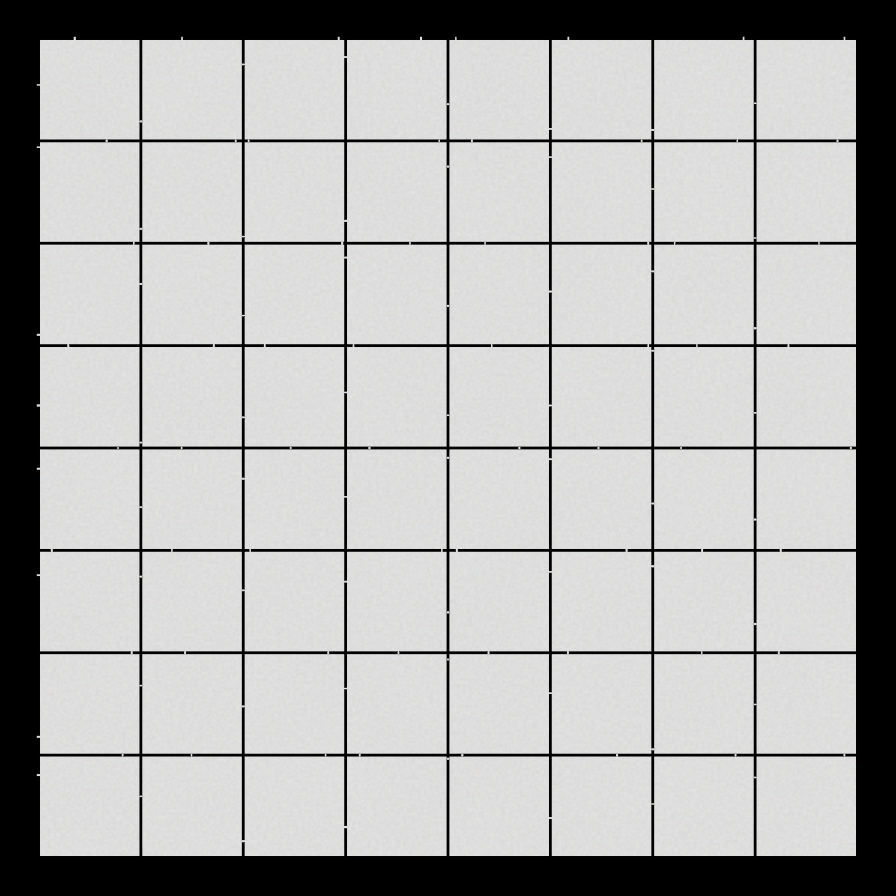
Reproduce this pattern procedurally as a WebGL 2 fragment shader.

```glsl
#version 300 es
precision highp float;
// Eight by eight grid of pale grainy squares on black, cut by thin lines with small bridging tabs.
uniform vec2 u_resolution;
out vec4 outColor;

const float CELLS = 8.0;
const float PITCH = 0.11426;
const float LINE_HALF = 0.00155;
const float TAB_REACH = 0.0019;
const vec3 PAPER = vec3(0.868, 0.868, 0.866);
const vec3 INK = vec3(0.0);

// Integer hash of a lattice point, from 0 to 1
float hash(vec2 cell, float seed) {
    uvec3 v = uvec3(ivec3(cell, seed) + 1024);
    uint h = v.x * 1597334677u ^ v.y * 3812015801u ^ v.z * 2798796415u;
    h = (h ^ (h >> 16)) * 2246822519u;
    h = (h ^ (h >> 13)) * 3266489917u;
    return float((h ^ (h >> 16)) >> 8) / 16777216.0;
}

vec2 gradientAt(vec2 cell, float period, float seed) {
    float angle = 6.28319 * hash(mod(cell, period), seed);
    return vec2(cos(angle), sin(angle));
}

// Gradient noise that wraps after a whole number of cells
float gradientNoise(vec2 uv, float period, float seed) {
    vec2 p = uv * period;
    vec2 i = floor(p);
    vec2 f = p - i;
    vec2 w = f * f * f * (f * (f * 6.0 - 15.0) + 10.0);
    vec2 e = vec2(1.0, 0.0);
    float a = dot(gradientAt(i, period, seed), f);
    float b = dot(gradientAt(i + e.xy, period, seed), f - e.xy);
    float c = dot(gradientAt(i + e.yx, period, seed), f - e.yx);
    float d = dot(gradientAt(i + e.xx, period, seed), f - e.xx);
    return mix(mix(a, b, w.x), mix(c, d, w.x), w.y);
}

// Box-filtered coverage of a band centred on zero
float stroke(float dist, float halfWidth, float pixel) {
    vec2 edges = clamp(vec2(dist + halfWidth, dist - halfWidth) / pixel + 0.5, 0.0, 1.0);
    return edges.x - edges.y;
}

// One randomly placed tab per segment; across and along are in cell units
float tabMask(float across, float along, float firstLine, float seed, float pixel) {
    float line = round(across);
    float segment = floor(along);
    float lastLine = firstLine + CELLS - 1.0;
    if (line < firstLine || line > lastLine || segment < 0.0 || segment >= CELLS) return 0.0;
    vec2 id = vec2(line, segment);
    float center = segment + mix(0.03, 0.97, hash(id, seed));
    float halfWidth = mix(0.0008, 0.0013, hash(id, seed + 1.0));
    return stroke((along - center) * PITCH, halfWidth, pixel)
         * stroke((across - line) * PITCH, TAB_REACH, pixel);
}

// Fine neutral grain, slight colour speckle and faint broad mottling
vec3 paperColor(vec2 uv) {
    float grain = gradientNoise(uv, 300.0, 11.0) * 0.026
                + gradientNoise(uv, 140.0, 12.0) * 0.012
                + gradientNoise(uv, 12.0, 13.0) * 0.006;
    vec3 speckle = vec3(gradientNoise(uv, 190.0, 14.0),
                        gradientNoise(uv, 190.0, 15.0),
                        gradientNoise(uv, 190.0, 16.0));
    return PAPER + grain + speckle * 0.012;
}

void main() {
    vec2 uv = gl_FragCoord.xy / u_resolution;
    float pixel = 1.0 / min(u_resolution.x, u_resolution.y);
    vec2 grid = (uv - 0.5) / PITCH + 0.5 * CELLS;

    // Square panel inside the black border
    float panelHalf = 0.5 * CELLS * PITCH - LINE_HALF;
    float panel = stroke(uv.x - 0.5, panelHalf, pixel) * stroke(uv.y - 0.5, panelHalf, pixel);

    // Cut lines between the squares
    vec2 lineDist = (grid - round(grid)) * PITCH;
    float squares = (1.0 - stroke(lineDist.x, LINE_HALF, pixel))
                  * (1.0 - stroke(lineDist.y, LINE_HALF, pixel));

    // Tabs on the left and top side of every square
    float tabs = max(tabMask(grid.x, grid.y, 0.0, 21.0, pixel),
                     tabMask(grid.y, grid.x, 1.0, 31.0, pixel));

    float paper = max(panel * squares, tabs);
    outColor = vec4(mix(INK, paperColor(uv), paper), 1.0);
}
```
